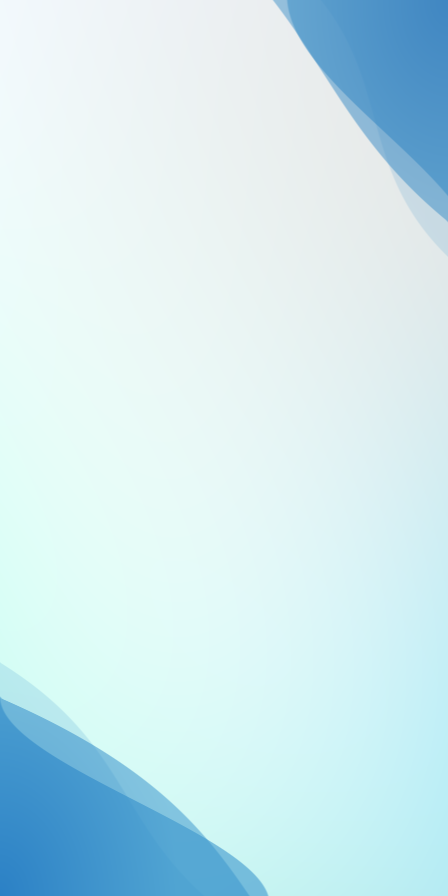
Write a Shadertoy shader that draws this background.

```glsl
// Signed horizontal offset inside a cubic edge; straight beyond the limit height
float inside(vec2 q, vec4 cubic, float limit) {
    float v = min(q.y, limit);
    float edge = cubic.x + v * (cubic.y + v * (cubic.z + v * cubic.w));
    return edge - (q.y - v) - q.x;
}

float coverage(float d) {
    float px = 1.0 / iResolution.x;
    return smoothstep(-px, px, d * 0.75);
}

// Smooth blend through left, middle and right colours
vec3 acrossRow(vec3 left, vec3 middle, vec3 right, float x) {
    return left * (1.0 - x) * (1.0 - 2.0 * x)
         + middle * 4.0 * x * (1.0 - x)
         + right * x * (2.0 * x - 1.0);
}

// Pale backdrop: four rows joined by a cubic
vec3 backdrop(vec2 uv) {
    vec3 top   = acrossRow(vec3(0.95, 0.975, 0.99), vec3(0.925, 0.94, 0.95), vec3(0.90, 0.91, 0.91), uv.x);
    vec3 upper = acrossRow(vec3(0.92, 0.99, 0.98), vec3(0.92, 0.96, 0.955), vec3(0.875, 0.915, 0.92), uv.x);
    vec3 lower = acrossRow(vec3(0.85, 0.995, 0.965), vec3(0.89, 0.98, 0.975), vec3(0.79, 0.935, 0.96), uv.x);
    vec3 base  = acrossRow(vec3(0.76, 0.97, 0.94), vec3(0.78, 0.96, 0.945), vec3(0.71, 0.92, 0.95), uv.x);
    float s = 3.0 * (1.0 - uv.y);
    return -top * (s - 1.0) * (s - 2.0) * (s - 3.0) / 6.0
         + upper * s * (s - 2.0) * (s - 3.0) / 2.0
         - lower * s * (s - 1.0) * (s - 3.0) / 2.0
         + base * s * (s - 1.0) * (s - 2.0) / 6.0;
}

// Three translucent waves, q measured inward from the corner
vec3 cornerWaves(vec3 col, vec2 q, vec3 deep, vec3 rim, float veil, float broad, float inner) {
    vec3 blue = mix(deep, rim, min(length(q * vec2(1.0, 0.7)) / 0.4, 1.0));
    col = mix(col, blue, 0.17 * coverage(veil));
    col = mix(col, blue, 0.52 * coverage(broad));
    return mix(col, blue, 0.58 * coverage(inner));
}

void mainImage(out vec4 fragColor, in vec2 fragCoord) {
    vec2 uv = fragCoord / iResolution.xy;
    vec3 col = backdrop(uv);

    // Upper right corner
    vec2 q = (1.0 - uv) * vec2(1.0, 2.0);
    col = cornerWaves(col, q, vec3(0.12, 0.45, 0.73), vec3(0.28, 0.59, 0.79),
        inside(q, vec4(0.284, -0.807, 2.021, -2.578), 0.57),
        inside(q, vec4(0.391, -0.778, 0.839, -1.747), 0.49),
        inside(q, vec4(0.359, -0.072, -3.384, 3.824), 0.44));

    // Lower left corner
    q = uv * vec2(1.0, 2.0);
    col = cornerWaves(col, q, vec3(0.05, 0.41, 0.74), vec3(0.22, 0.58, 0.80),
        inside(q, vec4(0.456, -1.121, 2.361, -3.624), 0.52),
        inside(q, vec4(0.557, -0.68, -0.25, -2.4), 0.44),
        inside(q, vec4(0.599, -0.302, -7.70, 12.03), 0.44));

    fragColor = vec4(col, 1.0);
}
```
